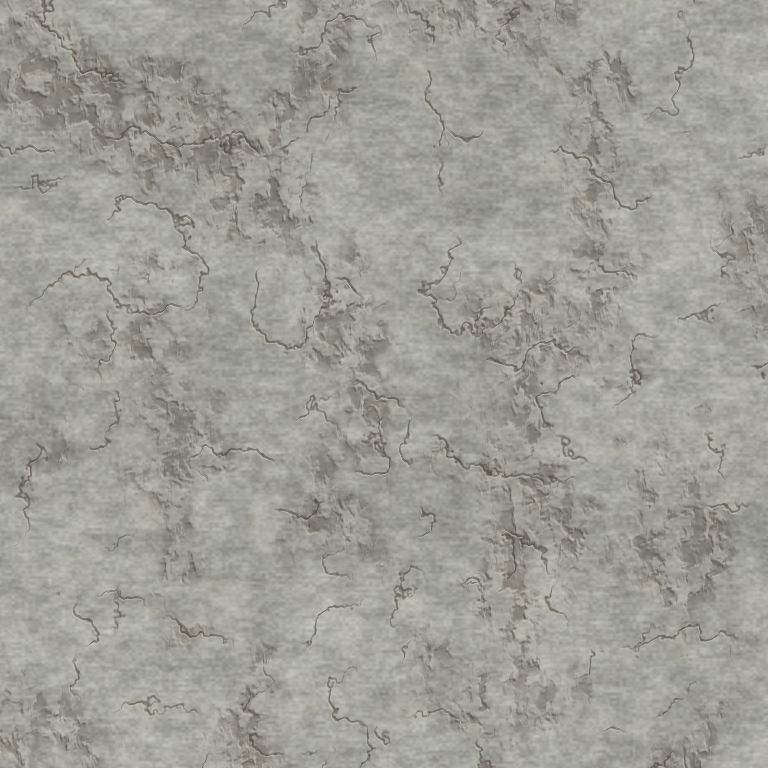
A Shadertoy shader for this texture:

```glsl
// Weathered grey concrete: a lightly mottled, faintly brushed surface with
// crumbling patches and broken hairline cracks. Damage is carved into a height
// field, then lit from the upper right and stained brown in its hollows.

#define BASE_GREY vec3(0.634, 0.637, 0.608)
#define STAIN vec3(0.31, 0.28, 0.245)
#define WARM_LIGHT vec3(0.80, 0.78, 0.70)
#define MOTTLE 0.13
#define BLOTCHES 0.16
#define STREAKS 0.06
#define GRAIN 0.085
#define RELIEF 0.8
#define CRACK_WIDTH 0.0021
#define LIGHT_STEP (vec2(0.5, 0.85) * 0.0016)

float hash(vec2 cell) {
    uvec2 q = uvec2(ivec2(cell)) * uvec2(1597334673u, 3812015801u);
    uint n = (q.x ^ q.y) * 1597334673u;
    n = (n ^ (n >> 15)) * 2246822519u;
    return float((n ^ (n >> 13)) >> 8) / 16777216.0;
}

float noise(vec2 p) {
    vec2 cell = floor(p), f = fract(p);
    f = f * f * (3.0 - 2.0 * f);
    float low = mix(hash(cell), hash(cell + vec2(1, 0)), f.x);
    float high = mix(hash(cell + vec2(0, 1)), hash(cell + vec2(1, 1)), f.x);
    return mix(low, high, f.y);
}

float fbm(vec2 p, int octaves) {
    float sum = 0.0, total = 0.0, weight = 1.0;
    for (int i = 0; i < octaves; i++) {
        sum += weight * noise(p);
        total += weight;
        weight *= 0.6;
        p = mat2(0.8, 0.6, -0.6, 0.8) * p * 2.03 + 17.3;
    }
    return sum / total;
}

// Jagged displacement that roughens the crack paths
vec2 warp(vec2 p) {
    vec2 offset = vec2(fbm(p * 28.0, 4), fbm(p * 28.0 + 71.0, 4)) - 0.5;
    return p + 0.06 * offset;
}

// Hairline along the middle level of a noise field, broken into pieces;
// dividing by the slope of the field keeps its width even
float crack(vec2 p, vec2 warped, vec2 scale, float seed) {
    float present = smoothstep(0.49, 0.62, fbm(p * 10.0 + seed * 3.0, 3));
    vec2 e = vec2(0.004, 0.0);
    float level = fbm(warped * scale + seed, 2);
    float dx = fbm((warped + e.xy) * scale + seed, 2) - level;
    float dy = fbm((warped + e.yx) * scale + seed, 2) - level;
    float slope = max(length(vec2(dx, dy)) / e.x, 0.5);
    float dist = abs(level - 0.5) / slope;
    return present * (1.0 - smoothstep(0.0, CRACK_WIDTH * (0.6 + present), dist));
}

// Depth of the damage: x = crumbled pits, y = cracks, z = patch strength
vec3 damage(vec2 p) {
    vec2 warped = warp(p);
    float patches = smoothstep(0.47, 0.68, fbm(p * vec2(9.0, 7.0) + 31.0, 5));
    float pits = smoothstep(0.40, 0.68, fbm(mix(p, warped, 0.5) * vec2(62.0, 46.0), 4));
    float cracks = max(crack(p, warped, vec2(8.0, 6.0), 11.0),
                       crack(p, warped, vec2(6.0, 9.0), 53.0));
    return vec3(pits * mix(0.07, 1.0, patches), cracks, patches);
}

float height(vec2 p) {
    vec3 d = damage(p);
    return -d.x - 0.7 * d.y;
}

void mainImage(out vec4 fragColor, in vec2 fragCoord) {
    vec2 p = fragCoord / iResolution.y;

    // Cloudy tone, fine blotches, horizontal brushing and grain
    float tone = MOTTLE * (fbm(p * vec2(7.0, 9.0) + 5.0, 4) - 0.5);
    tone += BLOTCHES * (fbm(p * vec2(42.0, 60.0), 3) - 0.5);
    tone += STREAKS * (noise(p * vec2(50.0, 290.0)) - 0.5);
    tone += GRAIN * (noise(p * vec2(230.0, 270.0) + 9.0) - 0.5);
    vec3 color = BASE_GREY + tone;

    // Warm bleached blotches
    float bleach = smoothstep(0.52, 0.75, fbm(p * vec2(26.0, 34.0) + 83.0, 4));
    color = mix(color, WARM_LIGHT, 0.25 * bleach);

    // Brown dirt in pits and cracks
    vec3 depth = damage(p);
    float dirt = 0.34 * depth.x + 0.5 * depth.y + 0.04 * depth.z;
    color = mix(color, STAIN, clamp(dirt, 0.0, 0.75));

    // Relief: walls facing the light turn cream, the others fall into shadow
    float slope = height(p - LIGHT_STEP) - height(p + LIGHT_STEP);
    float lit = clamp(slope * RELIEF, -0.6, 0.6);
    color = mix(color, WARM_LIGHT, max(lit, 0.0));
    color = mix(color, STAIN, max(-lit, 0.0));

    fragColor = vec4(color, 1.0);
}
```
